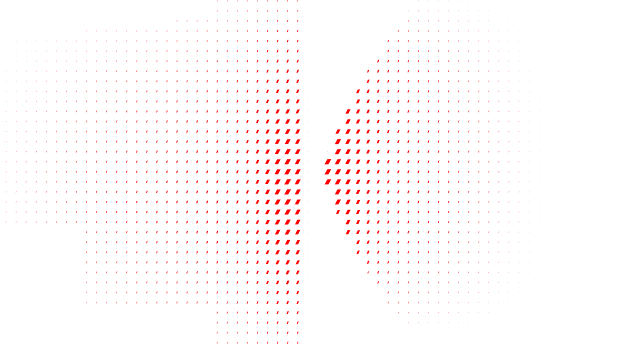
Reproduce this background procedurally as a Shadertoy shader.

```glsl
// Halftone of slanted red marks: two facing swells split by a white gap.

const float COLUMNS = 63.63;             // cells across the canvas width
const vec2 GRID_SHIFT = vec2(0.10, 0.02);
const vec3 PAPER = vec3(1.0);
const vec3 INK = vec3(1.0, 0.0, 0.0);

float bell(float x, float centre, float spread) {
    float t = (x - centre) / spread;
    return exp(-t * t);
}

// Share of a pixel covered by a centred span, along one axis.
float spanCoverage(float x, float halfSpan, float pixel) {
    float lo = max(x - 0.5 * pixel, -halfSpan);
    float hi = min(x + 0.5 * pixel, halfSpan);
    return max(hi - lo, 0.0) / pixel;
}

// Left swell: slow rise to the right, then a straight cut.
float leftSize(vec2 c) {
    float slope = (0.04 + 0.0081 * c.x) * bell(c.y, 16.15, 15.7);
    float ridge = 0.40 * bell(c.x, 28.6, 2.8) * bell(c.y, 16.15, 10.4);
    float cut = 1.0 - smoothstep(29.4, 30.8, c.x);
    float lowerLimit = c.x < 8.3 ? 12.2 : (c.x < 21.3 ? 4.0 : -1.0);
    float upperLimit = c.x < 21.3 ? 30.5 + 0.12 * c.x : 40.0;
    return (slope + ridge) * cut * step(lowerLimit, c.y) * step(c.y, upperLimit);
}

// Right swell: bowed left edge, long fade to the right.
float rightSize(vec2 c) {
    float d = abs(c.y - 17.56);
    float edge = 32.0 + 0.3 * d + 0.0145 * d * d;
    float fade = clamp(1.0 - (c.x - 32.3) / 24.0, 0.0, 1.0);
    float swell = 0.36 * pow(fade, 1.3) + 0.32 * bell(c.x, 32.7, 3.5);
    float rise = (c.y - 18.4) / 17.8;
    return swell * max(1.0 - rise * rise, 0.0) * smoothstep(edge - 0.1, edge + 0.3, c.x);
}

// Parallelogram leaning right; smaller marks are relatively taller.
float slantedMark(vec2 q, float size, float pixel) {
    float height = 0.66 * pow(size, 0.6);
    float lean = 0.42 * size / height;
    float y = clamp(q.y, -0.5 * height, 0.5 * height);
    return spanCoverage(q.x - lean * y, 0.29 * size, pixel)
         * spanCoverage(q.y, 0.5 * height, pixel);
}

void mainImage(out vec4 fragColor, in vec2 fragCoord) {
    float pixel = COLUMNS / iResolution.x;
    vec2 p = fragCoord * pixel - GRID_SHIFT;
    vec2 centre = floor(p) + 0.5;
    vec2 place = centre + GRID_SHIFT;

    // One mark per cell, sized by the field at its centre
    float size = max(leftSize(place) + rightSize(place), 0.001);
    float ink = slantedMark(p - centre, size, pixel);
    fragColor = vec4(mix(PAPER, INK, ink), 1.0);
}
```
